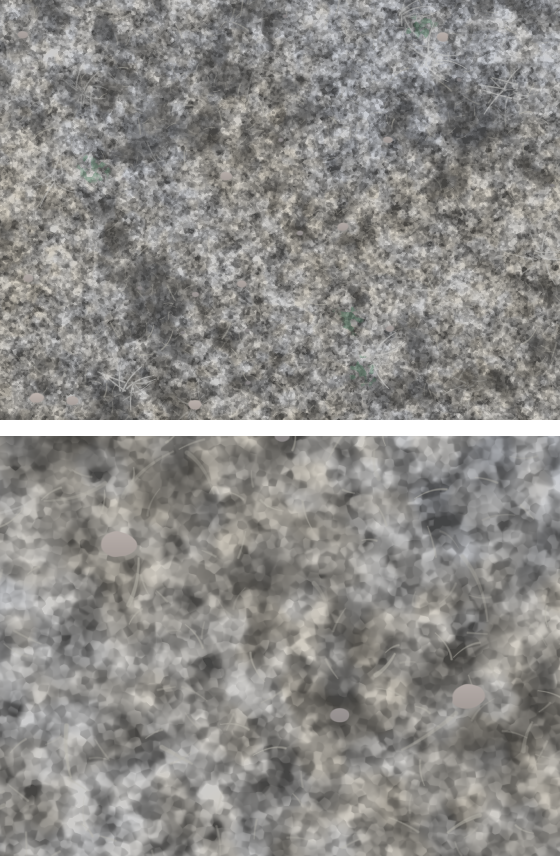
Top: the whole. Bottom: its middle third, enlarged.
Reproduce this texture procedurally as a Shadertoy shader.

```glsl
// Dry trampled ground: grey grass litter, dark bare soil, pale straw tufts and a few pebbles.

vec2 hash2(vec2 p) {
    return fract(sin(vec2(dot(p, vec2(127.1, 311.7)), dot(p, vec2(269.5, 183.3)))) * 43758.55);
}

// Soft cellular noise: random cell values blended by distance, centred on zero.
float cells(vec2 p, float crispness) {
    vec2 id = floor(p);
    float sum = 0.0, total = 0.0;
    for (int y = -1; y <= 1; y++)
    for (int x = -1; x <= 1; x++) {
        vec2 cell = id + vec2(x, y);
        vec2 offset = cell + hash2(cell) - p;
        float weight = exp(-crispness * dot(offset, offset));
        sum += weight * hash2(cell + 57.3).x;
        total += weight;
    }
    return sum / total - 0.5;
}

// Coverage of a bent, tapering blade that starts at the origin.
float blade(vec2 p, float angle, float len, float bend, float width, float px) {
    vec2 dir = vec2(cos(angle), sin(angle));
    vec2 q = vec2(dot(p, dir), dot(p, vec2(-dir.y, dir.x)));
    float t = clamp(q.x, 0.0, len);
    float d = length(q - vec2(t, bend * t * t / len));
    float halfWidth = width * (1.0 - 0.5 * t / len);
    return 1.0 - smoothstep(halfWidth - px, halfWidth + px, d);
}

// Loose straws, at most one per grid cell.
float straws(vec2 p, float density, float px) {
    vec2 id = floor(p);
    float cover = 0.0;
    for (int y = -1; y <= 1; y++)
    for (int x = -1; x <= 1; x++) {
        vec2 cell = id + vec2(x, y);
        vec2 look = hash2(cell + 11.7), shape = hash2(cell + 83.1);
        if (look.x > density) continue;
        float hit = blade(p - cell - hash2(cell), look.y * 6.283, 0.3 + 0.6 * shape.x,
                          shape.y - 0.5, 0.03, px);
        cover = max(cover, hit * (0.4 + 0.6 * shape.y));
    }
    return cover;
}

// Star-shaped tufts of pale dead grass.
float tufts(vec2 p, float aspect, float px) {
    float cover = 0.0;
    for (int i = 0; i < 13; i++) {
        vec2 seed = vec2(float(i), 4.7);
        vec2 q = p - hash2(seed) * vec2(aspect, 1.0);
        if (dot(q, q) > 0.015) continue;
        float strength = 0.4 + 0.6 * hash2(seed + 9.0).x;
        for (int j = 0; j < 12; j++) {
            vec2 r = hash2(seed + vec2(31.0, float(j) * 3.1));
            vec2 root = (hash2(seed + vec2(77.0, float(j))) - 0.5) * 0.04;
            float hit = blade(q - root, r.x * 6.283, 0.02 + 0.05 * r.y, r.x - 0.5, 0.0019, px);
            cover = max(cover, hit * strength * (0.5 + 0.5 * r.y));
        }
    }
    return cover;
}

void mainImage(out vec4 fragColor, in vec2 fragCoord) {
    float px = 1.0 / iResolution.y, aspect = iResolution.x * px;
    vec2 p = fragCoord * px;
    vec2 warped = p + 0.012 * sin(p.yx * 31.0 + 2.0 * sin(p * 17.0)) + 0.005 * sin(p.yx * 83.0);

    // Broad patches, clumps and fine litter
    float broad = cells(warped * 5.0, 5.0);
    float patches = cells(warped * 12.0 + 7.0, 6.0);
    float clumps = cells(warped * 27.0 + 19.0, 7.0);
    float litter = 0.25 * cells(p * 58.0 + 3.0, 8.0) + 0.25 * cells(p * 108.0, 8.0)
                 + 0.19 * cells(p * 185.0, 9.0);
    float bare = smoothstep(0.08, 0.26, -0.45 * broad - 0.6 * patches - 0.45 * clumps);
    float grey = 0.535 + 0.1 * broad + 0.16 * patches + 0.19 * clumps
               + litter * (1.0 - 0.45 * bare) - 0.05 * bare;
    grey += 0.02 * (0.5 - p.x / aspect);

    // Straw-coloured lower left, cool grey upper right
    float warmth = 0.5 + 0.3 * (p.y < 0.0 ? 0.0 : 1.0 - p.y - p.x / aspect)
                 + 0.8 * cells(p * 4.0 + 41.0, 5.0) + 0.6 * cells(p * 40.0 + 5.0, 6.0);
    vec3 tint = mix(vec3(0.985, 1.0, 1.03), vec3(1.03, 1.0, 0.94), clamp(warmth, 0.0, 1.0));
    vec3 color = clamp(grey, 0.27, 0.8) * tint;

    // Small green weeds
    for (int i = 0; i < 4; i++) {
        vec2 q = p - hash2(vec2(float(i) * 5.3, 21.0)) * vec2(aspect, 1.0);
        float leaf = smoothstep(0.025, 0.008, length(q) + 0.05 * cells(p * 90.0, 8.0));
        color = mix(color, vec3(0.32, 0.47, 0.38) * (0.8 + grey * 0.4), 0.5 * leaf);
    }

    // Straws and tufts
    vec3 straw = vec3(0.74, 0.73, 0.69);
    color = mix(color, straw, 0.5 * straws(p * 34.0, 0.55, px * 34.0));
    color = mix(color, straw, 0.6 * straws(p * 17.0 + 60.0, 0.3, px * 17.0));
    color = mix(color, vec3(0.8, 0.8, 0.79), 0.8 * tufts(p, aspect, px));

    // Scattered pebbles, lit from above
    vec2 id = floor(p * 8.0), r = hash2(id + 133.0);
    vec2 q = (fract(p * 8.0) - 0.25 - 0.5 * hash2(id + 5.0)) / 8.0;
    float radius = 0.004 + 0.011 * r.y * r.y;
    float edge = length(q * vec2(0.85, 1.15)) + 0.003 * cells(p * 70.0, 6.0) - radius;
    vec3 stone = mix(vec3(0.5, 0.49, 0.5), vec3(0.72, 0.68, 0.66), r.y) + 3.0 * q.y;
    color = mix(color, stone, step(r.x, 0.25) * (1.0 - smoothstep(-px, px, edge)));

    fragColor = vec4(color, 1.0);
}
```
